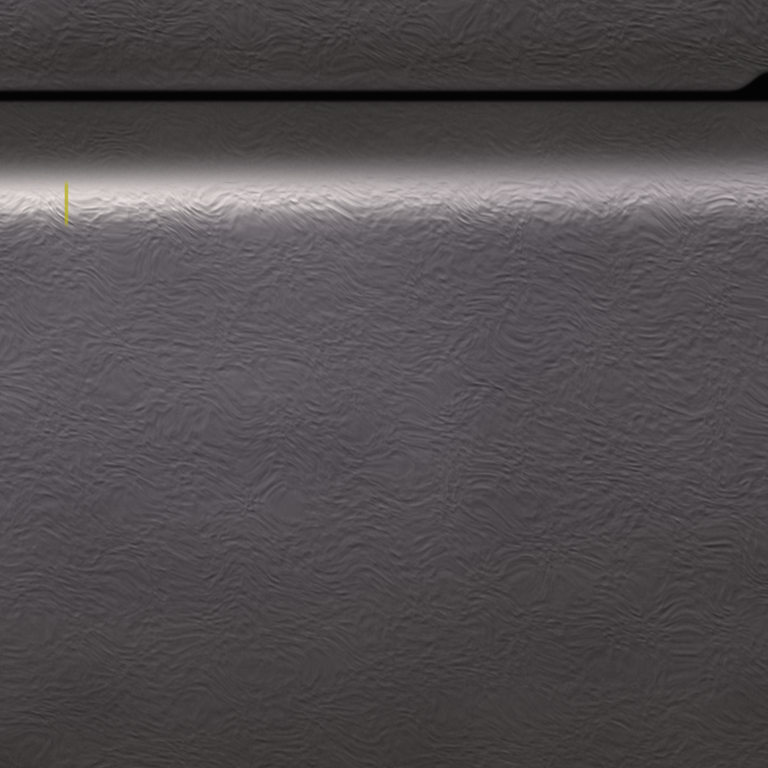
Reproduce this texture procedurally as a Shadertoy shader.

```glsl
const vec3 WARM_DARK = vec3(0.235, 0.222, 0.222);
const vec3 COOL_MID = vec3(0.365, 0.345, 0.368);
const vec3 SHEEN_LEFT = vec3(0.85, 0.82, 0.81);
const vec3 SHEEN_RIGHT = vec3(0.63, 0.60, 0.62);
const vec3 SEAM_COLOR = vec3(0.02, 0.015, 0.018);
const vec3 MARK_COLOR = vec3(0.72, 0.69, 0.12);
const float SEAM_Y = 0.875;
const float SEAM_HALF = 0.0055;
const vec2 MARK_CENTER = vec2(0.0865, 0.735);
const vec2 MARK_HALF = vec2(0.0022, 0.027);
const vec2 GRAIN_SCALE = vec2(68.0, 112.0);
const float GRAIN_STEP = 0.0032;
const float GRAIN_DEPTH = 0.17;

float hash(vec2 p) {
    vec3 q = fract(vec3(p.xyx) * 0.1031);
    q += dot(q, q.yzx + 33.33);
    return fract((q.x + q.y) * q.z);
}

float noise(vec2 p) {
    vec2 i = floor(p), f = fract(p);
    f = f * f * (3.0 - 2.0 * f);
    return mix(mix(hash(i), hash(i + vec2(1, 0)), f.x),
               mix(hash(i + vec2(0, 1)), hash(i + vec2(1, 1)), f.x), f.y);
}

// Wrinkled height field: creases bent by a slow warp
float leatherHeight(vec2 uv) {
    vec2 warp = vec2(noise(uv * 23.0), noise(uv * 19.0 + 40.0)) - 0.5;
    vec2 p = (uv + warp * 0.035) * GRAIN_SCALE;
    p.y += 0.35 * p.x;
    float creases = 1.0 - abs(2.0 * noise(p) - 1.0);
    return 0.40 * creases + 0.38 * noise(p * 1.7 + 9.0) + 0.22 * noise(p * 3.1 + 27.0);
}

// Light from above turns height differences into light and shade
float leatherRelief(vec2 uv) {
    return leatherHeight(uv) - leatherHeight(uv + vec2(-0.3, 1.0) * GRAIN_STEP);
}

// Broad falloff over the front panel and the upper cushion
vec3 baseColor(vec2 uv) {
    float front = smoothstep(-0.08, 0.56, uv.y) * (1.0 - smoothstep(0.73, 0.81, uv.y));
    front *= mix(1.0, 0.58, smoothstep(0.25, 1.0, uv.x + 0.35 * (0.5 - uv.y)));
    float top = 0.42 * smoothstep(0.91, 1.0, uv.y) * mix(1.0, 0.6, uv.x);
    float lip = 0.25 * exp(-pow((uv.y - 0.893) / 0.010, 2.0)) * (1.0 - 0.5 * uv.x);
    return mix(WARM_DARK, COOL_MID, clamp(front + top + lip, 0.0, 1.0));
}

// Bright band along the rounded edge, wider and fainter to the right
float sheen(vec2 uv, float relief) {
    float center = mix(0.742, 0.754, uv.x);
    float d = uv.y - center + relief * 0.018;
    float width = d > 0.0 ? mix(0.031, 0.034, uv.x) : mix(0.027, 0.031, uv.x);
    float core = exp(-pow(abs(d) / width, 2.0));
    float halo = exp(-pow(d / 0.062, 2.0));
    return 0.86 * core + 0.14 * halo;
}

void mainImage(out vec4 fragColor, in vec2 fragCoord) {
    vec2 uv = fragCoord / iResolution.xy;
    float px = 1.0 / iResolution.y;
    float relief = leatherRelief(uv);

    // Leather body with slow tonal mottling
    vec3 color = baseColor(uv);
    color *= 1.0 + 0.10 * (noise(uv * vec2(9.0, 12.0)) - 0.5);
    float glow = sheen(uv, relief);
    color = mix(color, mix(SHEEN_LEFT, SHEEN_RIGHT, smoothstep(0.0, 1.0, uv.x)), glow);

    // Grain, quieter in the shaded fold and toward the bottom
    float fold = exp(-pow((uv.y - 0.865) / 0.055, 2.0));
    float strength = mix(0.55, 1.0, smoothstep(0.0, 0.45, uv.y)) * (1.0 - 0.75 * fold);
    color += GRAIN_DEPTH * strength * relief * (1.0 + 0.5 * glow);
    color += 0.018 * (noise(uv * 390.0) - 0.5);

    // Coloured tick on the sheen
    vec2 m = abs(uv - MARK_CENTER) - MARK_HALF;
    float mark = (1.0 - smoothstep(-px, px, m.x)) * (1.0 - smoothstep(-0.006, 0.006, m.y));
    color = mix(color, MARK_COLOR, 0.8 * mark);

    // Seam shadow, opening upward at the rounded right corner
    float corner = 0.024 * pow(smoothstep(0.94, 1.0, uv.x), 2.0);
    float d = uv.y - SEAM_Y;
    float gap = max(d - corner, -d) - SEAM_HALF;
    color *= 1.0 - 0.35 * exp(-max(gap, 0.0) / 0.005);
    color = mix(SEAM_COLOR, color, smoothstep(-0.002, 0.003 + px, gap));

    fragColor = vec4(clamp(color, 0.0, 1.0), 1.0);
}
```
